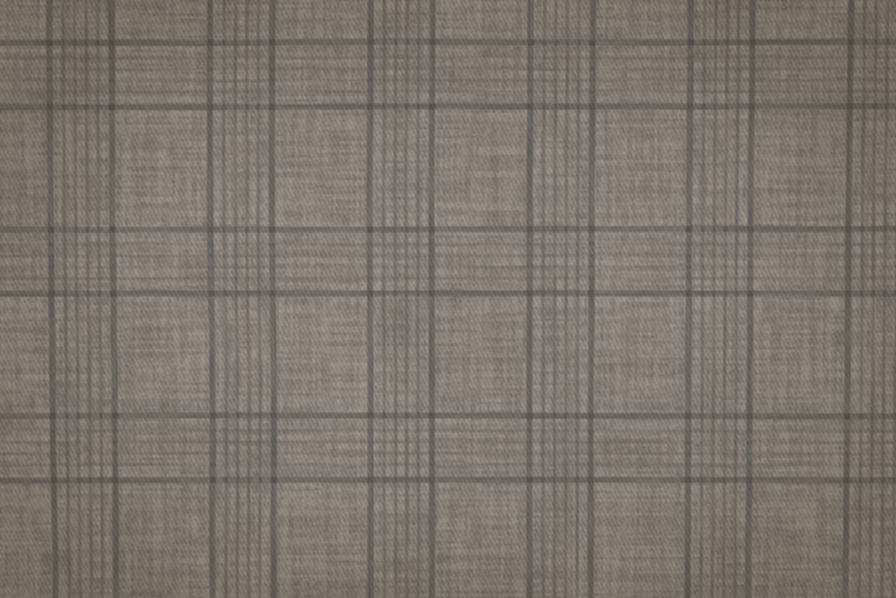
This texture is drawn by a Shadertoy shader. Its source:

```glsl
// Worsted suiting check: repeating bands of two broad and four fine stripes,
// crossed both ways over a grey-brown twill. The yarn is stretched value noise,
// and soft light falls off from the centre to warmer, darker edges.

#define REPEAT vec2(0.2666, 0.3125)       // size of one check, canvas height = 1
#define BAND_CENTRE vec2(0.1390, 0.5635)  // middle of one band on each axis
#define BAND_HALF vec2(0.0515, 0.0537)    // middle of band to broad stripe
#define FINE_STEP 0.0190                  // spacing of the fine stripes
#define BROAD_WIDTH 0.0100
#define FINE_WIDTH 0.0052
#define WARP_DEPTH vec2(0.22, 0.15)       // darkening by broad, fine upright stripes
#define WEFT_DEPTH vec2(0.18, 0.07)       // darkening by broad, fine level stripes
#define YARN_COUNT 215.0                  // yarns per canvas height
#define TWILL_COUNT 140.0                 // diagonal ribs per canvas height
#define KEYSTONE 0.015                    // slight spread of the warp to the top

const vec3 CLOTH = vec3(0.535, 0.502, 0.473);
const vec3 COOL_TINT = vec3(0.965, 0.985, 1.02);
const vec3 EDGE_TINT = vec3(0.86, 0.845, 0.81);

float hash(vec2 p) {
    vec3 q = fract(p.xyx * 0.1031);
    q += dot(q, q.yzx + 33.33);
    return fract((q.x + q.y) * q.z);
}

float valueNoise(vec2 p) {
    vec2 cell = floor(p), f = fract(p);
    f = f * f * (3.0 - 2.0 * f);
    float low = mix(hash(cell), hash(cell + vec2(1, 0)), f.x);
    float high = mix(hash(cell + vec2(0, 1)), hash(cell + vec2(1, 1)), f.x);
    return mix(low, high, f.y);
}

// Soft-edged stripe, with blur for the yarn and the pixel
float stripe(float dist, float width, float pixel) {
    float blur = 0.0015 + 0.6 * pixel;
    return 1.0 - smoothstep(0.5 * width - blur, 0.5 * width + blur, abs(dist));
}

// Darkness of one striped band; depth holds broad and fine strengths
float stripes(float offset, float halfBand, vec2 depth, float pixel) {
    float dark = depth.x * stripe(abs(offset) - halfBand, BROAD_WIDTH, pixel);
    for (int i = 0; i < 4; i++) {
        float place = (float(i) - 1.5) * FINE_STEP;
        dark = max(dark, depth.y * stripe(offset - place, FINE_WIDTH, pixel));
    }
    return dark;
}

void mainImage(out vec4 fragColor, in vec2 fragCoord) {
    vec2 screen = fragCoord / iResolution.xy;
    vec2 p = screen * vec2(1.5, 1.0);
    float pixel = 1.0 / iResolution.y;

    // Gentle stretch and wander of the cloth
    vec2 cloth = p;
    cloth.x = 0.75 + (p.x - 0.75) * (1.0 - KEYSTONE * (p.y - 0.5));
    cloth += 0.003 * (vec2(valueNoise(p * 3.0), valueNoise(p * 3.0 + 40.0)) - 0.5);

    // Yarn: long slubs along each direction, and a fine grain
    float warp = valueNoise(cloth * vec2(YARN_COUNT, 16.0)) - 0.5;
    float weft = valueNoise(cloth * vec2(12.0, YARN_COUNT) + 71.0) - 0.5;
    float grain = valueNoise(cloth * YARN_COUNT * 1.2 + 19.0) - 0.5;
    float twillFade = 1.0 - smoothstep(0.3, 0.6, TWILL_COUNT * pixel);
    float twill = sin(6.2832 * TWILL_COUNT * (cloth.x + 0.5 * cloth.y)) * twillFade;
    float yarn = 0.13 * warp + 0.13 * weft + 0.12 * grain + 0.035 * twill;

    // Offset from the nearest band on each axis
    vec2 offset = (fract((cloth - BAND_CENTRE) / REPEAT + 0.5) - 0.5) * REPEAT;
    float upright = stripes(offset.x, BAND_HALF.x, WARP_DEPTH, pixel);
    float level = stripes(offset.y, BAND_HALF.y, WEFT_DEPTH, pixel);

    // Stripes thin out where the yarn beneath shows through
    upright *= 0.9 + 0.7 * weft + 0.3 * grain;
    level *= 0.9 + 0.9 * warp + 0.3 * grain;

    // Broad light: cool centre, warm dim edges, faint mottling
    vec2 fromCentre = (screen - 0.5) * 2.0;
    float edge = smoothstep(0.1, 1.7, dot(fromCentre, fromCentre));
    vec3 light = mix(vec3(1.0), EDGE_TINT, edge);
    light *= 1.0 + 0.04 * (valueNoise(p * 5.0 + 9.0) - 0.5);

    vec3 color = CLOTH * light * (1.0 + yarn) * (1.0 - upright) * (1.0 - level);
    color *= mix(vec3(1.0), COOL_TINT, clamp(4.0 * (upright + level), 0.0, 1.0));
    fragColor = vec4(color, 1.0);
}
```
